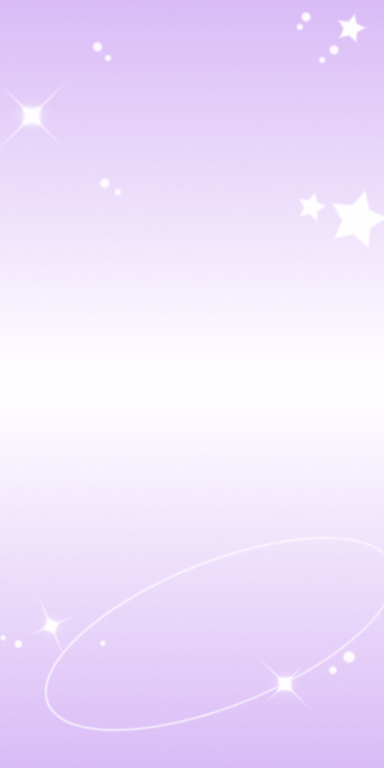
Reproduce this background procedurally as a WebGL 2 fragment shader.

```glsl
#version 300 es
precision highp float;
// A lilac sky fading to a white band across the middle, decorated with soft
// white stars, four-rayed sparkles, paired dots and one thin tilted orbit.
// Shapes are distance functions in a space one unit wide and two units high.

uniform vec2 u_resolution;
out vec4 fragColor;

const vec3 LILAC = vec3(0.853, 0.733, 0.965);
const vec3 PALE = vec3(0.996, 0.993, 1.0);
const vec3 WHITE = vec3(1.0, 0.995, 1.0);
const float BAND_HALF = 0.035;      // half height of the flat white band
const float SOFT = 0.005;           // edge softness of solid shapes
const float STAR_TILT = 0.26;
const float STAR_INNER = 0.52;      // inner to outer radius of a star
const float RAY_WIDTH = 0.0045;
const float GRAIN = 0.009;
const float GRAIN_CELLS = 256.0;    // grain cells across the width
const vec2 ORBIT_CENTER = vec2(0.573, 0.349);
const vec2 ORBIT_RADII = vec2(0.483, 0.187);
const float ORBIT_TILT = 0.382;
const float ORBIT_WIDTH = 0.0036;
const float PI = 3.14159;

float hash(vec2 p) {
    return fract(sin(dot(p, vec2(127.1, 311.7))) * 43758.5);
}

// Coordinates of p along axes turned by the given angle.
vec2 turn(vec2 p, float angle) {
    float c = cos(angle), s = sin(angle);
    return vec2(c * p.x + s * p.y, c * p.y - s * p.x);
}

float fill(float dist) {
    return 1.0 - smoothstep(-SOFT, SOFT, dist);
}

// Five-pointed star, folded into half of one arm.
float star(vec2 p, float radius) {
    float sector = 2.0 * PI / 5.0;
    float a = mod(atan(p.x, p.y) - STAR_TILT + 0.5 * sector, sector) - 0.5 * sector;
    vec2 q = length(p) * vec2(cos(a), abs(sin(a)));
    vec2 tip = vec2(radius, 0.0);
    vec2 notch = STAR_INNER * radius * vec2(cos(0.5 * sector), sin(0.5 * sector));
    vec2 edge = notch - tip;
    return fill(dot(q - tip, normalize(vec2(edge.y, -edge.x))));
}

// Thin ray along x that narrows and fades toward its ends.
float ray(vec2 p, float reach) {
    float fade = max(1.0 - abs(p.x) / reach, 0.0);
    float across = p.y / (RAY_WIDTH * (0.5 + 0.5 * fade));
    return 0.8 * fade * exp(-across * across);
}

// Crossed rays around a concave bright core and a faint halo.
float sparkle(vec2 p, float angle, vec2 reach, float core) {
    vec2 q = turn(p, angle);
    vec2 arm = pow(abs(q), vec2(0.75));
    float body = 1.0 - smoothstep(0.5 * core, 1.25 * core, pow(arm.x + arm.y, 1.0 / 0.75));
    float halo = 0.55 * exp(-dot(q, q) / (core * core * 0.4));
    return max(max(body, halo), max(ray(q, reach.x), ray(q.yx, reach.y)));
}

// A dot and a smaller companion at the given offset.
float dotPair(vec2 p, vec2 offset, float radius) {
    float cover = 0.0;
    for (int i = 0; i < 2; i++) {
        float k = float(i);
        cover = max(cover, fill(length(p - k * offset) - radius * (1.0 - 0.35 * k)));
    }
    return 0.92 * cover;
}

// Ellipse outline, with distance estimated from the gradient.
float orbit(vec2 p) {
    vec2 q = turn(p - ORBIT_CENTER, ORBIT_TILT) / ORBIT_RADII;
    float k = length(q);
    float d = (k - 1.0) * k / max(length(q / ORBIT_RADII), 0.001);
    return exp(-d * d / (ORBIT_WIDTH * ORBIT_WIDTH)) * mix(0.65, 0.5, p.x);
}

void main() {
    vec2 p = gl_FragCoord.xy / u_resolution * vec2(1.0, 2.0);

    // Sky and fine grain
    float depth = max(abs(p.y - 1.0) - BAND_HALF, 0.0) / (1.0 - BAND_HALF);
    vec3 color = mix(PALE, LILAC, depth);
    float grain = hash(floor(p * GRAIN_CELLS)) - 0.5;
    color += GRAIN * grain * smoothstep(0.0, 0.2, depth);

    // Orbit and stars
    float light = orbit(p);
    light = max(light, star(p - vec2(0.914, 1.926), 0.037));
    light = max(light, star(p - vec2(0.811, 1.461), 0.037));
    light = max(light, star(p - vec2(0.931, 1.428), 0.077));

    // Sparkles
    light = max(light, sparkle(p - vec2(0.083, 1.698), 0.785, vec2(0.14, 0.115), 0.046));
    light = max(light, sparkle(p - vec2(0.133, 0.370), 1.97, vec2(0.096, 0.075), 0.032));
    light = max(light, sparkle(p - vec2(0.742, 0.219), 2.356, vec2(0.098, 0.075), 0.036));

    // Dots
    light = max(light, dotPair(p - vec2(0.254, 1.878), vec2(0.027, -0.029), 0.0115));
    light = max(light, dotPair(p - vec2(0.273, 1.523), vec2(0.034, -0.023), 0.0115));
    light = max(light, dotPair(p - vec2(0.797, 1.956), vec2(-0.016, -0.026), 0.0115));
    light = max(light, dotPair(p - vec2(0.870, 1.870), vec2(-0.031, -0.026), 0.0115));
    light = max(light, dotPair(p - vec2(0.909, 0.289), vec2(-0.042, -0.034), 0.0145));
    light = max(light, dotPair(p - vec2(0.048, 0.323), vec2(-0.040, 0.016), 0.0095));
    light = max(light, dotPair(p - vec2(0.268, 0.325), vec2(0.0), 0.0065));

    fragColor = vec4(mix(color, WHITE, light), 1.0);
}
```
